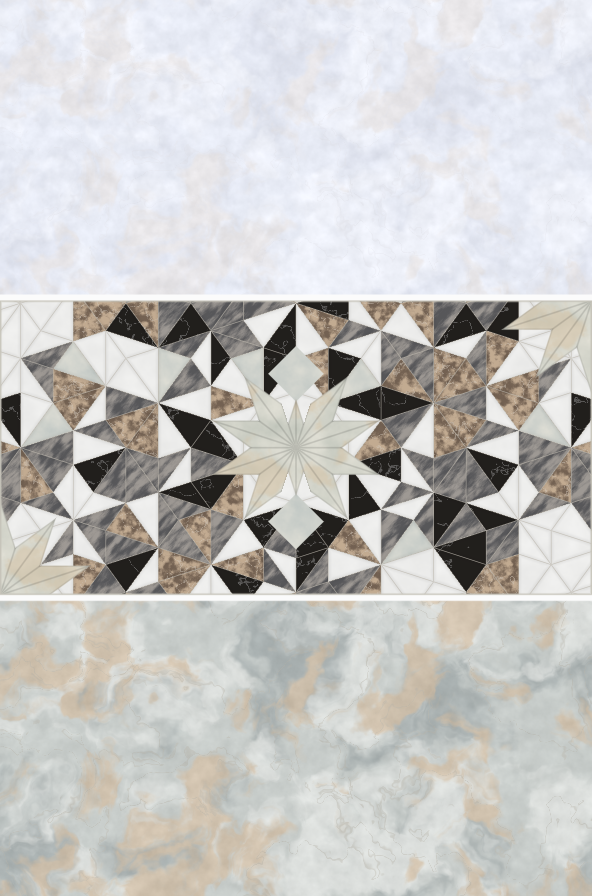
A WebGL 1 fragment shader for this texture:

```glsl
precision highp float;
// Three wall tile bands: pale marble, a star mosaic of cut stone, and grey-gold onyx.
uniform vec2 u_resolution;

const float PHI = 1.618034;
const float SECTOR = 0.6283185; // one tenth of a turn
const float HALF_BAND = 0.249;  // half height of the mosaic, canvas width = 1

float hash(vec2 p) {
  vec3 q = fract(p.xyx * 0.1031);
  q += dot(q, q.yzx + 33.33);
  return fract((q.x + q.y) * q.z);
}

float noise(vec2 p) {
  vec2 i = floor(p), f = fract(p);
  f = f * f * (3.0 - 2.0 * f);
  return mix(mix(hash(i), hash(i + vec2(1, 0)), f.x),
             mix(hash(i + vec2(0, 1)), hash(i + vec2(1, 1)), f.x), f.y);
}

float fbm(vec2 p) {
  float sum = 0.0, amp = 0.5;
  for (int i = 0; i < 5; i++) {
    sum += amp * noise(p);
    p = mat2(1.6, 1.2, -1.2, 1.6) * p + 7.3;
    amp *= 0.5;
  }
  return sum;
}

float vein(vec2 p, float width) {
  return 1.0 - smoothstep(0.0, width, abs(fbm(p) - 0.48));
}

float cross2(vec2 a, vec2 b) { return a.x * b.y - a.y * b.x; }

// True when p and c lie on the same side of line ab.
bool sameSide(vec2 p, vec2 a, vec2 b, vec2 c) {
  return cross2(b - a, p - a) * cross2(b - a, c - a) > 0.0;
}

float lineDist(vec2 p, vec2 a, vec2 b) {
  return abs(cross2(normalize(b - a), p - a));
}

// Clouded stone: base colour, white clouds, warm patches and fine veins.
vec3 marble(vec2 p, vec3 base, vec3 cloud, vec3 warm, vec3 dark) {
  vec2 w = vec2(fbm(p * 9.0 + 3.0), fbm(p * 9.0 + 19.0)) - 0.48;
  vec2 q = p + 0.2 * w;
  float streak = lineDist(p + 0.15 * w, vec2(0.2, 0.03), vec2(0.63, 0.4));
  float gold = fbm(q * 15.0 + 31.0) + 0.09 * exp(-streak * streak * 150.0);
  vec3 c = mix(base, dark, smoothstep(0.48, 0.72, fbm(q * 11.0 + 11.0)));
  c = mix(c, cloud, 0.85 * smoothstep(0.43, 0.66, fbm(q * 13.0 + 47.0)));
  c = mix(c, warm, 0.75 * smoothstep(0.52, 0.7, gold));
  c = mix(c, mix(warm, dark, 0.6), 0.4 * vein(q * 10.0 + 5.0, 0.014));
  return c + 0.1 * (fbm(p * 55.0) - 0.48);
}

// Stone of one mosaic piece, picked by a random value.
vec3 stone(vec2 p, float pick) {
  float grain = fbm(p * 38.0 + pick * 40.0);
  float fine = fbm(p * 95.0 + pick * 17.0);
  if (pick < 0.26) return vec3(0.93, 0.93, 0.925) + 0.05 * (grain - 0.5);
  if (pick < 0.54) {
    float bands = fbm(vec2(p.x + p.y, (p.x - p.y) * 3.0) * 26.0 + pick * 30.0);
    return mix(vec3(0.34, 0.34, 0.35), vec3(0.62, 0.6, 0.58), smoothstep(0.25, 0.72, bands));
  }
  if (pick < 0.82) {
    vec3 brown = mix(vec3(0.45, 0.38, 0.32), vec3(0.76, 0.67, 0.57), smoothstep(0.28, 0.68, fine));
    return mix(brown, vec3(0.82, 0.78, 0.73), 0.5 * vein(p * 45.0 + pick, 0.03));
  }
  if (pick < 0.9) return mix(vec3(0.13, 0.12, 0.11), vec3(0.6), 0.5 * vein(p * 26.0 + pick * 9.0, 0.02));
  return mix(vec3(0.74, 0.77, 0.76), vec3(0.9, 0.89, 0.85), grain);
}

// Kite and dart halves found by repeated golden-ratio cuts of a ten-part wheel.
vec3 mosaic(vec2 p, float px) {
  float turn = atan(p.y, p.x) - 0.5 * SECTOR;
  float sector = floor(turn / SECTOR);
  float side = mod(turn + SECTOR, 2.0 * SECTOR) - SECTOR, fold = abs(side);
  vec2 q = length(p) * vec2(cos(fold), sin(fold));
  vec2 a = vec2(0.64, 0.0), b = vec2(0.0), c = 0.64 * vec2(cos(SECTOR), sin(SECTOR));
  bool dart = false;
  for (int i = 0; i < 4; i++) {
    vec2 a0 = a, b0 = b, c0 = c;
    if (dart) {
      vec2 cut = mix(c0, a0, 1.0 / PHI);
      if (sameSide(q, b0, cut, a0)) { a = b0; b = cut; c = a0; }
      else { a = cut; b = c0; c = b0; dart = false; }
    } else {
      vec2 s = mix(a0, b0, 1.0 / PHI), t = mix(b0, c0, 1.0 / PHI);
      if (sameSide(q, a0, t, c0)) { a = c0; b = a0; c = t; }
      else if (sameSide(q, s, t, b0)) { a = t; b = s; c = b0; dart = true; }
      else { a = s; b = a0; c = t; }
    }
  }
  // Piece centre on the wheel decides where dark and pale stones gather.
  vec2 mid = (a + b + c) / 3.0;
  float r = length(mid);
  float ang = turn + 0.5 * SECTOR + sign(side) * (atan(mid.y, mid.x) - fold);
  vec2 centre = r * vec2(cos(ang), sin(ang));
  float pick = hash(floor(mid * 900.0) + mod(sector, 5.0) * 37.0);
  bool ring = r > 0.13 && r < 0.21 && cos(10.0 * (ang - 1.117)) > 0.3;
  bool outer = r > 0.27 && r < 0.36 && abs(centre.y) < 0.22 && pick > 0.72;
  bool pale = r < 0.11 || length(abs(centre) - vec2(0.5, HALF_BAND)) < 0.12;
  if (dart) pick *= 0.5;
  if (pale) pick *= 0.26;
  else if ((ring && pick > 0.2) || outer) pick = 0.82 + 0.07 * pick;
  vec3 col = stone(p, pick);
  float edge = min(lineDist(q, a, b), min(lineDist(q, b, c), lineDist(q, c, a)));
  col *= 0.95 + 0.05 * smoothstep(0.0, 0.007, edge);
  return mix(mix(col, vec3(0.74, 0.72, 0.68), 0.55), col, smoothstep(0.0, 0.0006 + 0.6 * px, edge));
}

// Ten pointed pale petals with engraved rays; the upright pair may be shorter.
vec3 star(vec3 under, vec2 p, float size, float upright, float px) {
  float ang = atan(p.y, p.x), r = length(p);
  float a = mod(ang, SECTOR) - 0.5 * SECTOR;
  float reach = size * mix(1.0, upright, step(0.951, abs(sin(ang))));
  vec2 q = r * vec2(cos(a), abs(sin(a)));
  float inside = (reach - q.x) * 0.325 - q.y;
  vec3 pale = mix(vec3(0.74, 0.76, 0.72), vec3(0.91, 0.9, 0.86), fbm(p * 30.0 + 4.0));
  pale = mix(pale, vec3(0.84, 0.75, 0.62), 0.45 * smoothstep(0.5, 0.68, fbm(p * 24.0 + 13.0)));
  float ray = min(q.y, r * sin(0.5 * SECTOR - abs(a)));
  pale = mix(pale * 0.87, pale, smoothstep(0.0, 0.001 + px, ray));
  pale = mix(pale * 0.88, pale, smoothstep(0.0, 0.002 + px, inside));
  return mix(under, pale, smoothstep(-px, px, inside));
}

void main() {
  vec2 p = gl_FragCoord.xy / u_resolution * vec2(1.0, 1.515);
  float px = 1.0 / u_resolution.x;
  vec2 m = p - vec2(0.5, 0.758);
  vec3 onyx = marble(p, vec3(0.78, 0.8, 0.79), vec3(0.88, 0.89, 0.88),
                     vec3(0.82, 0.74, 0.64), vec3(0.66, 0.69, 0.69));
  vec3 light = marble(p - vec2(0.0, 1.018), vec3(0.905, 0.92, 0.96), vec3(0.94, 0.95, 0.98),
                      vec3(0.905, 0.89, 0.89), vec3(0.875, 0.89, 0.935));
  vec3 inlay = mosaic(m, px);
  // Pale lozenges above and below the central star.
  float lozenge = 0.047 - abs(m.x) - abs(abs(m.y) - 0.125);
  inlay = mix(inlay, stone(m, 0.95), smoothstep(-px, px, lozenge));
  inlay = star(inlay, m, 0.148, 0.55, px);
  vec2 corner = (m.x + m.y < 0.0 ? -m : m) - vec2(0.5, HALF_BAND);
  inlay = star(inlay, corner, 0.16, 1.0, px);

  // Stack the bands with white strips between them.
  float off = abs(m.y);
  vec3 col = m.y > 0.0 ? light : onyx;
  col = mix(vec3(0.985), col, smoothstep(-px, px, off - 0.259));
  float frame = min(HALF_BAND - off, 0.5 - abs(m.x));
  inlay = mix(vec3(0.78, 0.77, 0.73), inlay, smoothstep(0.0, 0.003 + px, frame));
  col = mix(col, inlay, smoothstep(-px, px, HALF_BAND - off));
  gl_FragColor = vec4(clamp(col, 0.0, 1.0), 1.0);
}
```
